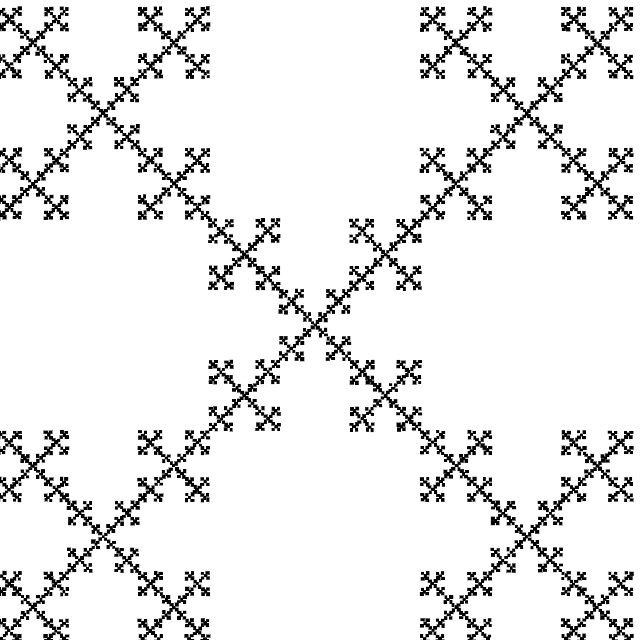
A WebGL 2 fragment shader for this pattern:

```glsl
#version 300 es
precision highp float;
// Diagonal Vicsek fractal: nested saltire crosses built from small ragged black marks on white.

uniform vec2 u_resolution;
out vec4 outColor;

const vec3 PAPER = vec3(1.0);
const vec3 INK = vec3(0.0);
const int LEVELS = 5;             // depth of the subdivision by three
const int GRID = 243;             // cells per side: 3 to the power LEVELS
const vec2 ORIGIN = vec2(-0.0039); // lower left corner of the fractal
const float SIDE = 0.9922;        // side of the fractal square
const float MARK_MIN = 0.52;      // half size of a mark, in cells
const float MARK_MAX = 0.84;
const float JITTER = 0.2;         // largest shift of a mark, in cells

float hash(vec2 p) {
    return fract(sin(dot(p, vec2(127.1, 311.7))) * 43758.5453);
}

vec2 hash2(vec2 p) {
    return vec2(hash(p), hash(p + 57.3));
}

// A cell belongs if, at every level, it is the centre or a corner of its 3x3 block.
bool inFractal(ivec2 cell) {
    if (min(cell.x, cell.y) < 0 || max(cell.x, cell.y) >= GRID) return false;
    for (int i = 0; i < LEVELS; i++) {
        ivec2 digit = cell % 3;
        if ((digit.x == 1) != (digit.y == 1)) return false;
        cell /= 3;
    }
    return true;
}

// Signed distance to an axis-aligned box
float boxDistance(vec2 p, vec2 halfSize) {
    vec2 d = abs(p) - halfSize;
    return length(max(d, 0.0)) + min(max(d.x, d.y), 0.0);
}

void main() {
    float canvas = min(u_resolution.x, u_resolution.y);
    float cellsPerUnit = float(GRID) / SIDE;
    vec2 p = (gl_FragCoord.xy / canvas - ORIGIN) * cellsPerUnit;
    float pixel = cellsPerUnit / canvas;
    ivec2 home = ivec2(floor(p));

    // Nearest mark among the surrounding cells
    float dist = 10.0;
    for (int y = -1; y <= 1; y++) {
        for (int x = -1; x <= 1; x++) {
            ivec2 cell = home + ivec2(x, y);
            if (!inFractal(cell)) continue;
            vec2 id = vec2(cell);
            vec2 center = id + 0.5 + JITTER * (2.0 * hash2(id) - 1.0);
            vec2 halfSize = mix(vec2(MARK_MIN), vec2(MARK_MAX), hash2(id + 13.7));
            dist = min(dist, boxDistance(p - center, halfSize));
        }
    }

    float ink = 1.0 - smoothstep(-0.5 * pixel, 0.5 * pixel, dist);
    outColor = vec4(mix(PAPER, INK, ink), 1.0);
}
```
